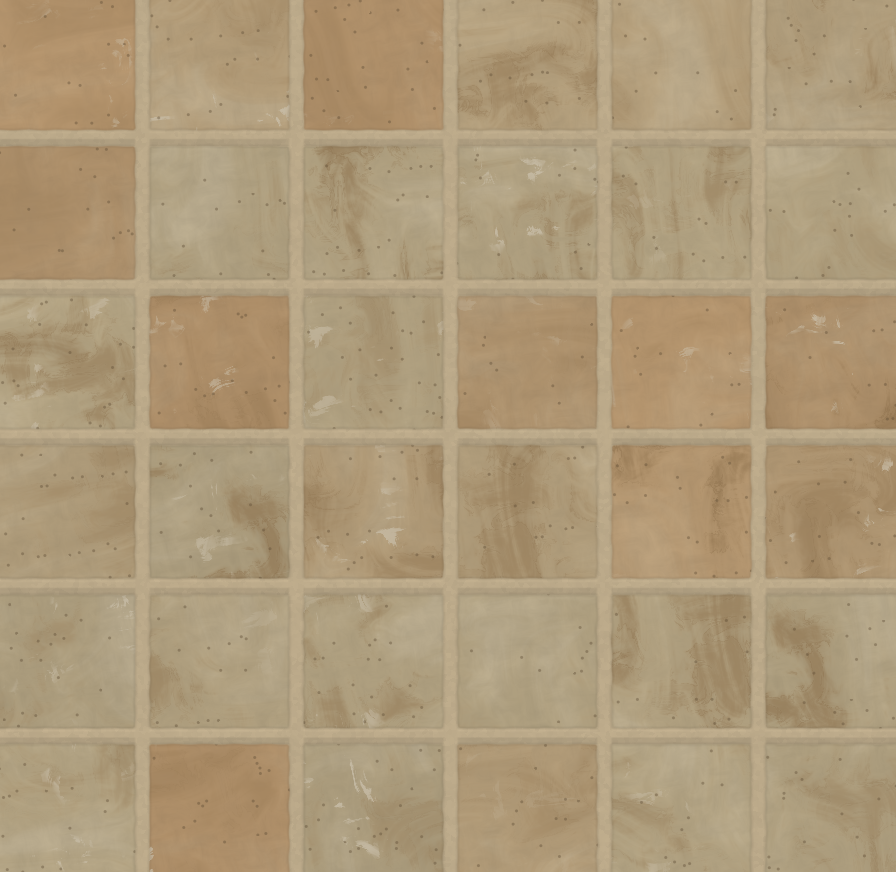
Reproduce this texture procedurally as a Shadertoy shader.

```glsl
const vec2 PITCH = vec2(0.1719, 0.1716);       // tile spacing, fraction of canvas
const vec2 FIRST_JOINT = vec2(0.1589, 0.1555); // centre of the lower left joint crossing
const vec2 HALF_JOINT = vec2(0.047, 0.054);    // half joint width, fraction of a tile
const float CORNER = 0.018;
const float STAIN_STRENGTH = 0.62;
const float FLECK_STRENGTH = 0.75;
const float PIT_STRENGTH = 0.4;
const vec3 GROUT = vec3(0.735, 0.665, 0.540);
const vec3 COOL_STONE = vec3(0.685, 0.625, 0.500);
const vec3 WARM_STONE = vec3(0.690, 0.565, 0.415);
const vec3 STAIN = vec3(0.535, 0.425, 0.285);
const vec3 PALE = vec3(0.735, 0.685, 0.580);
const vec3 FLECK = vec3(0.790, 0.750, 0.670);
const vec3 PIT = vec3(0.36, 0.29, 0.20);

float hash(vec2 p) {
    return fract(sin(dot(p, vec2(127.1, 311.7))) * 43758.5);
}

// Layered, rotated and warped sines, roughly -1 to 1
float clouds(vec2 p) {
    const mat2 TURN = mat2(0.8, 0.6, -0.6, 0.8);
    float sum = 0.0, weight = 0.5;
    for (int i = 0; i < 6; i++) {
        p = TURN * p * 1.75 + 2.3;
        p += 0.7 * sin(p.yx * 1.3 + float(i));
        sum += weight * sin(p.x) * sin(p.y);
        weight *= 0.64;
    }
    return sum;
}

// Cellular noise: distance to the nearest seed and that seed's random value
vec2 cellular(vec2 p) {
    vec2 home = floor(p), nearest = vec2(9.0, 0.0);
    for (int y = -1; y <= 1; y++)
    for (int x = -1; x <= 1; x++) {
        vec2 id = home + vec2(x, y);
        vec2 seed = id + vec2(hash(id), hash(id + 41.3));
        float d = distance(p, seed);
        if (d < nearest.x) nearest = vec2(d, hash(id + 17.9));
    }
    return nearest;
}

float roundedBox(vec2 p, vec2 halfSize, float radius) {
    vec2 q = abs(p) - halfSize + radius;
    return length(max(q, 0.0)) + min(max(q.x, q.y), 0.0) - radius;
}

vec3 stone(vec2 p, vec2 id) {
    vec2 q = p + 20.0 * vec2(hash(id + 3.1), hash(id + 8.7));
    float warmth = smoothstep(0.4, 0.95, hash(id + 5.3));
    float wear = hash(id + 12.6);
    float broad = clouds(q * 1.6);
    float medium = clouds(q * 4.5 + 7.0);
    float fine = clouds(q * 13.0 + 3.0);

    // Soft clouding and the tone of each tile
    vec3 color = mix(COOL_STONE, WARM_STONE, warmth);
    color = mix(color, PALE, 0.6 * (1.0 - 0.7 * warmth) * smoothstep(-0.1, 0.8, -broad));
    color *= 1.0 + 0.05 * (hash(id + 22.4) - 0.5) + 0.03 * medium + 0.025 * fine;

    // Brown patches with thin mineral veins
    float patches = smoothstep(0.0, 0.9, broad + 0.45 * medium + 0.2 * fine);
    float veins = smoothstep(0.10, 0.0, abs(medium + 0.2 * fine)) * smoothstep(-0.1, 0.5, broad);
    color = mix(color, STAIN, STAIN_STRENGTH * mix(0.3, 1.0, wear) * patches);
    color = mix(color, STAIN, 0.35 * wear * veins);

    // Clusters of pale chips
    float cluster = smoothstep(0.0, 0.45, clouds(q * 1.9 + 11.0));
    float chips = smoothstep(0.38, 0.58, clouds(q * 6.0 + 5.0) + 0.2 * fine);
    float chipped = smoothstep(0.2, 0.8, hash(id + 31.8));
    color = mix(color, FLECK, FLECK_STRENGTH * chipped * cluster * chips);

    // Sparse dark pits
    vec2 pore = cellular(q * 19.0);
    float pit = smoothstep(0.27, 0.10, pore.x) * step(0.94, pore.y);
    return mix(color, PIT, PIT_STRENGTH * pit);
}

void mainImage(out vec4 fragColor, in vec2 fragCoord) {
    vec2 grid = (fragCoord / iResolution.xy - FIRST_JOINT) / PITCH;
    vec2 id = floor(grid);
    vec2 p = grid - id - 0.5;
    vec2 halfTile = 0.5 - HALF_JOINT;
    float pixel = 1.0 / (PITCH.y * iResolution.y);
    float soft = max(0.007, pixel);

    // Slightly uneven tile outline
    float wobble = 0.0022 * (sin(grid.x * 31.0 + 2.0 * sin(grid.y * 17.0)) + sin(grid.y * 37.0));
    float edge = roundedBox(p, halfTile, CORNER) + wobble;

    // Grainy grout, shaded above each tile and lit below it
    vec2 grain = cellular(grid * 34.0);
    vec3 grout = GROUT * (1.0 + 0.035 * (grain.y - 0.5) + 0.015 * clouds(grid * 6.0));
    float besideTile = smoothstep(halfTile.x + 0.01, halfTile.x - 0.01, abs(p.x));
    float shadow = smoothstep(halfTile.y - 0.005, halfTile.y + 0.005, p.y)
                 * smoothstep(0.5, 0.485, p.y);
    float lip = smoothstep(0.018, 0.0, abs(p.y + halfTile.y + 0.012));
    grout *= 1.0 + besideTile * (0.035 * lip - 0.075 * shadow);

    // Thin contact line where grout meets tile
    vec3 color = mix(stone(p, id), grout, smoothstep(-soft, soft, edge));
    color *= 1.0 - 0.06 * smoothstep(0.014 + pixel, 0.0, abs(edge));
    fragColor = vec4(color, 1.0);
}
```
